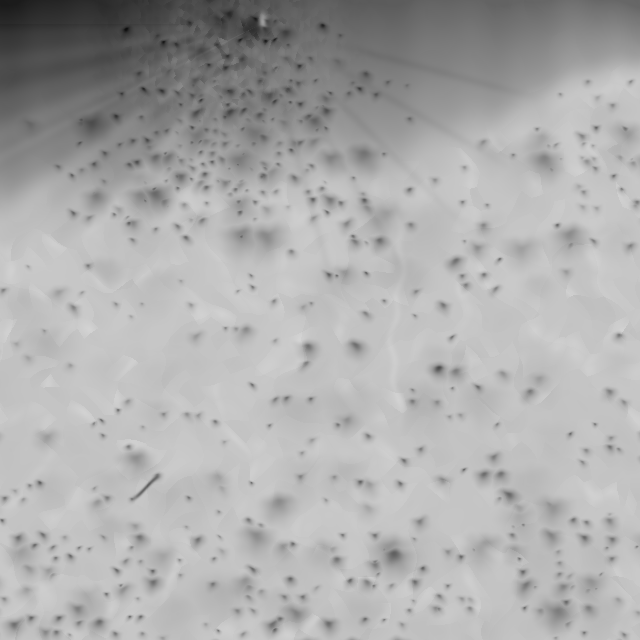
Reproduce this texture map procedurally as a WebGL 1 fragment shader.

```glsl
precision highp float;
// Grey pitted plaster: a dark fan of shadow spreads from an apex near the top,
// over a pale wall with soft cellular blotches, broken ridges and drop-shaped pits.
// The pits are jittered grid cells whose density follows the shadow border.
uniform vec2 u_resolution;

const vec2 APEX = vec2(0.407, 0.962);

vec2 hash2(vec2 c) {
  return fract(sin(vec2(dot(c, vec2(127.1, 311.7)), dot(c, vec2(269.5, 183.3)))) * 43758.5);
}

float glow(vec2 p, vec2 center, vec2 size) {
  vec2 q = (p - center) / size;
  return exp(-dot(q, q));
}

// Two nearest cell distances and a random value of the nearest cell
vec3 cellular(vec2 p) {
  vec2 base = floor(p);
  vec3 best = vec3(9.0, 9.0, 0.0);
  for (int j = -1; j <= 1; j++) {
    for (int i = -1; i <= 1; i++) {
      vec2 id = base + vec2(float(i), float(j));
      vec2 h = hash2(id);
      float d = length(p - id - h);
      if (d < best.x) best = vec3(d, best.x, h.x);
      else best.y = min(best.y, d);
    }
  }
  return best;
}

// Small dark core at the top, with a soft tail hanging below it
float pit(vec2 p, vec2 center, float radius, float core) {
  vec2 q = (p - center) / radius;
  q.y *= q.y > 0.0 ? 2.0 : 0.8;
  float d = length(q);
  return mix(1.0 - smoothstep(0.0, 1.0, d), exp(-16.0 * d * d), core);
}

// Depth below the top at which the shadow ends
float shadowBorder(float x) {
  return 0.34 - 0.07 * smoothstep(0.0, 0.4, x) - 0.18 * smoothstep(0.58, 1.05, x);
}

// Share of grid cells that hold a pit
float pitDensity(vec2 c) {
  float crowd = glow(c, vec2(0.29, 0.74), vec2(0.14, 0.09))
              + glow(c, vec2(0.43, 0.85), vec2(0.14, 0.10));
  float lit = smoothstep(0.9, 1.1, (1.0 - c.y) / shadowBorder(c.x));
  float rim = glow(c, vec2(0.93, 0.77), vec2(0.10, 0.13));
  return 0.7 * crowd + lit * (0.07 + 0.2 * rim + 0.13 * smoothstep(0.4, 0.0, c.y));
}

// A layer of pits; spread adds pits everywhere
float pitLayer(vec2 p, float scale, float seed, float core, float spread) {
  vec2 base = floor(p * scale);
  float shade = 0.0;
  for (int j = -1; j <= 1; j++) {
    for (int i = -1; i <= 1; i++) {
      vec2 id = base + vec2(float(i), float(j));
      vec2 h = hash2(id + seed);
      vec2 k = hash2(id + seed + 37.0);
      vec2 center = (id + 0.15 + 0.7 * h) / scale;
      float present = step(k.x, pitDensity(center) + spread);
      float size = (0.4 + 0.45 * k.y) / scale;
      shade = max(shade, present * (0.3 + 0.7 * h.y) * pit(p, center, size, core));
    }
  }
  return shade;
}

// Shadow gradient, darkest in the upper left corner
float wallShade(vec2 p) {
  float t = (1.0 - p.y) / shadowBorder(p.x);
  float top = mix(0.10, 0.35, smoothstep(0.0, 0.5, p.x)) + 0.05 * smoothstep(0.5, 0.9, p.x);
  float shadow = mix(top, 0.67, pow(clamp(t, 0.0, 1.0), 0.9));
  return mix(shadow, 0.77, smoothstep(0.72, 1.22, t));
}

// Streaks that fan out from the apex
float fan(vec2 p) {
  vec2 v = p - APEX;
  float r = length(v);
  float a = atan(-v.y, v.x);
  float left = smoothstep(1.7, 2.2, a);
  float streaks = 0.02 * sin(a * 23.0 + 1.0) + 0.012 * sin(a * 51.0);
  streaks *= left * smoothstep(0.02, 0.15, r) * smoothstep(0.45, 0.25, 1.0 - p.y);
  streaks += 0.04 * left * exp(-pow((a - 2.67) * 45.0, 2.0));
  float rays = 0.0;
  for (int i = 1; i <= 5; i++) {
    float off = (a - 0.26 * float(i)) * r;
    rays += exp(-pow(off / 0.007, 2.0));
  }
  rays *= smoothstep(0.08, 0.2, r) * (1.0 - smoothstep(0.36, 0.48, r));
  return streaks - 0.03 * rays;
}

void main() {
  vec2 p = gl_FragCoord.xy / u_resolution;
  vec2 warped = p + 0.012 * sin(p.yx * 31.0 + 2.0) + 0.005 * sin(p.yx * 83.0);
  vec2 rippled = p + 0.002 * sin(p.yx * 110.0) + 0.001 * sin(p.yx * 270.0 + 1.0);
  float lit = smoothstep(0.75, 1.2, (1.0 - p.y) / shadowBorder(p.x));
  float shade = wallShade(mix(p, warped, 0.7)) + fan(p);

  // Blotches, broken pale ridges and a wavy seam
  vec3 broad = cellular(warped * vec2(11.0, 9.0));
  vec3 small = cellular(warped * 30.0 + 5.0);
  float ridge = 1.0 - smoothstep(0.0, 0.3, broad.y - broad.x);
  shade += lit * (0.04 * ridge * smoothstep(0.5, 0.9, small.z) * (1.0 - small.x));
  shade += lit * 0.04 * (broad.z - 0.5) * (1.0 - broad.x);
  shade += (0.01 + 0.025 * lit) * (small.z - 0.5) * (1.0 - small.x);
  shade -= 0.06 * lit * pitLayer(rippled, 10.0, 51.0, 0.0, 0.6);
  float seam = p.x - 0.62 - 0.008 * sin(p.y * 24.0) - 0.004 * sin(p.y * 90.0);
  shade += 0.03 * exp(-pow(seam / 0.006, 2.0)) * smoothstep(0.3, 0.4, p.y) * smoothstep(0.72, 0.6, p.y);

  // Rough grain around the apex
  vec3 grain = cellular(p * vec2(95.0, 75.0));
  float rough = glow(p, vec2(0.35, 0.92), vec2(0.13, 0.10));
  shade += 0.16 * rough * (grain.z - 0.55) * (1.0 - grain.x);

  // Scattered pits in three sizes, then the large ones
  float pits = 0.24 * pitLayer(rippled, 17.0, 3.0, 0.35, 0.0);
  pits = max(pits, 0.34 * pitLayer(rippled, 30.0, 11.0, 0.5, 0.0));
  pits = max(pits, 0.38 * pitLayer(rippled, 52.0, 23.0, 0.6, 0.0));
  pits = max(pits, 0.24 * pit(rippled, vec2(0.57, 0.76), 0.04, 0.3));
  pits = max(pits, 0.34 * pit(rippled, vec2(0.245, 0.70), 0.04, 0.4));
  pits = max(pits, 0.22 * pit(rippled, vec2(0.416, 0.635), 0.05, 0.4));
  pits = max(pits, 0.36 * pit(rippled, vec2(0.617, 0.133), 0.045, 0.6));
  pits = max(pits, 0.45 * pit(rippled, vec2(0.687, 0.425), 0.025, 0.6));
  pits = max(pits, 0.22 * pit(rippled, vec2(0.435, 0.215), 0.04, 0.3));
  shade -= pits * mix(0.8, 1.0, lit);

  // Short curved crack, and the dark apex with its pale chip
  float crack = p.y - 0.238 - 0.018 * sin((p.x - 0.228) * 60.0);
  shade -= 0.38 * exp(-pow(crack / 0.004, 2.0)) * exp(-pow((p.x - 0.228) / 0.02, 4.0));
  shade -= 0.18 * glow(p, vec2(0.395, 0.953), vec2(0.025, 0.014));
  shade += 0.34 * glow(p, vec2(0.411, 0.965), vec2(0.006, 0.014));

  gl_FragColor = vec4(vec3(clamp(shade, 0.06, 0.84)), 1.0);
}
```
